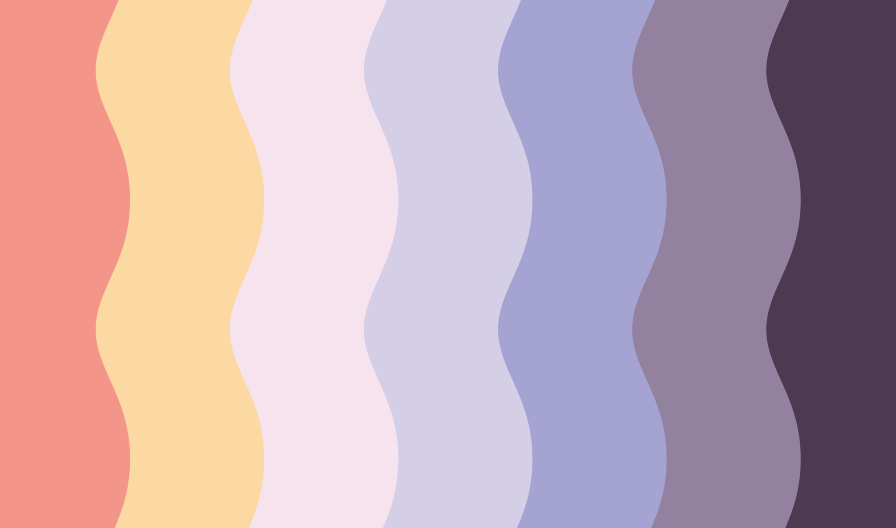
Write a WebGL 1 fragment shader that draws this background.

```glsl
precision highp float;

uniform vec2 u_resolution;

#define BAND_COUNT 7
#define BAND_WIDTH 0.1497
#define FIRST_EDGE 0.1279
#define WAVE_PERIOD 0.491
#define TROUGH_HEIGHT 0.376
#define WAVE_AMPLITUDE 0.0192
#define TROUGH_SHARPNESS 0.00195

const float TAU = 6.2831853;

vec3 bandColor(int band) {
  if (band == 0) return vec3(0.953, 0.584, 0.533); // coral
  if (band == 1) return vec3(0.988, 0.851, 0.639); // apricot
  if (band == 2) return vec3(0.965, 0.890, 0.933); // blush
  if (band == 3) return vec3(0.831, 0.808, 0.906); // lavender
  if (band == 4) return vec3(0.643, 0.639, 0.824); // periwinkle
  if (band == 5) return vec3(0.576, 0.510, 0.624); // mauve
  return vec3(0.302, 0.224, 0.318);                // plum
}

// Sideways shift of an edge; the second harmonic tightens the left bends.
float waveOffset(float y) {
  float phase = TAU * (y - TROUGH_HEIGHT) / WAVE_PERIOD;
  return -WAVE_AMPLITUDE * cos(phase) - TROUGH_SHARPNESS * cos(2.0 * phase);
}

void main() {
  vec2 uv = gl_FragCoord.xy / u_resolution;
  float softness = 0.6 / u_resolution.x;
  float x = uv.x - FIRST_EDGE - waveOffset(uv.y);

  // Lay each band over the previous one, from left to right.
  vec3 color = bandColor(0);
  for (int i = 1; i < BAND_COUNT; i++) {
    float edge = float(i - 1) * BAND_WIDTH;
    color = mix(color, bandColor(i), smoothstep(-softness, softness, x - edge));
  }

  gl_FragColor = vec4(color, 1.0);
}
```
